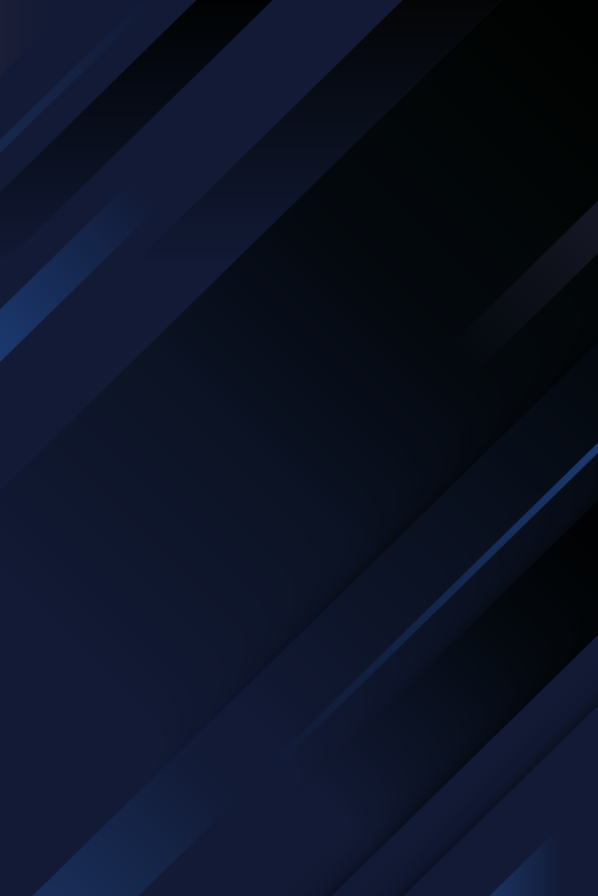
Write a Shadertoy shader that draws this background.

```glsl
const float ASPECT = 1.5;         // canvas height in widths
const float SLOPE = 0.98;         // tilt of every stripe
const float CREASE = -0.288;      // faint tonal step across the main panel
const float CREASE_DEPTH = 0.06;
const float SHADOW_WIDTH = 0.024;
const float BAND_FADE_END = 0.445;

// Stripe edges, measured across the diagonal from the top left corner
const vec2 UPPER_BAND = vec2(0.322, 0.447);
const vec2 LOWER_BAND = vec2(0.660, 0.822);
const float PANEL_MAIN = 0.822;
const float PANEL_MIDDLE = 1.553;
const float PANEL_DARK = 1.818;
const float PANEL_NAVY = 2.043;
const float PANEL_CORNER = 2.161;

const vec3 NAVY = vec3(0.070, 0.102, 0.208);
const vec3 DUSK = vec3(0.046, 0.074, 0.142);
const vec3 DEEP = vec3(0.016, 0.036, 0.060);
const vec3 PINE = vec3(0.005, 0.020, 0.018);
const vec3 INK = vec3(0.002, 0.008, 0.010);
const vec3 BLUE = vec3(0.105, 0.225, 0.440);
const vec3 STEEL = vec3(0.100, 0.195, 0.370);
const vec3 SLATE = vec3(0.080, 0.088, 0.140);
const vec3 HAZE = vec3(0.125, 0.125, 0.215);

// Linear ramp from 0 at a to 1 at b
float ramp(float a, float b, float v) {
    return clamp((v - a) / (b - a), 0.0, 1.0);
}

// Antialiased half plane beyond an edge
float beyond(float v, float edge) {
    return clamp((v - edge) / fwidth(v) + 0.5, 0.0, 1.0);
}

float band(float v, vec2 edges) {
    return beyond(v, edges.x) - beyond(v, edges.y);
}

// Darkening that gathers just before a panel edge
float shadow(float v, float edge, float depth) {
    float gap = max(edge - v, 0.0);
    return 1.0 - depth * exp(-gap / SHADOW_WIDTH);
}

// Main panel tones, from navy at lower left to near black at upper right
vec3 mainTone(float along) {
    vec3 c = mix(NAVY, DUSK, ramp(-0.98, -0.33, along));
    c = mix(c, DEEP, ramp(-0.33, 0.18, along));
    c = mix(c, PINE, ramp(0.18, 0.68, along));
    c = mix(c, vec3(0.0, 0.005, 0.0), ramp(0.68, 1.0, along));
    return c * (1.0 - CREASE_DEPTH * beyond(along, CREASE));
}

void mainImage(out vec4 fragColor, in vec2 fragCoord) {
    vec2 uv = fragCoord / iResolution.xy;
    float down = ASPECT * (1.0 - uv.y);
    float across = SLOPE * uv.x + down;
    float along = uv.x - down;

    // Upper left: navy ground, hazy corner and bands fading downward
    vec3 color = NAVY;
    float haze = (1.0 - ramp(0.0, 0.09, uv.x)) * (1.0 - beyond(across, 0.127));
    color = mix(color, HAZE, 0.65 * haze);
    float fade = ramp(0.0, BAND_FADE_END, down);
    color = mix(color, mix(INK, NAVY, fade), band(across, UPPER_BAND));
    color = mix(color, mix(INK + 0.01, NAVY, fade), band(across, LOWER_BAND));

    // Large panel with a shadow under its neighbour
    vec3 panel = mainTone(along) * shadow(across, PANEL_MIDDLE, 0.40 * ramp(-1.1, -0.3, along));
    color = mix(color, panel, beyond(across, PANEL_MAIN));

    // Middle panel
    panel = mix(NAVY, DEEP, ramp(-0.80, 0.36, along));
    panel *= shadow(across, PANEL_DARK, 0.35 * ramp(-0.9, -0.1, along));
    color = mix(color, panel, beyond(across, PANEL_MIDDLE));

    // Dark lower panel
    panel = mix(NAVY, DEEP, ramp(-0.80, -0.22, along));
    panel = mix(panel, INK, ramp(-0.22, 0.08, along));
    panel *= shadow(across, PANEL_NAVY, 0.40);
    color = mix(color, panel, beyond(across, PANEL_DARK));

    // Navy strips of the lower right corner
    panel = NAVY * shadow(across, PANEL_CORNER, 0.40);
    color = mix(color, panel, beyond(across, PANEL_NAVY));
    color = mix(color, NAVY, beyond(across, PANEL_CORNER));

    // Thin light lines
    float light = band(across, vec2(0.234, 0.256)) * (1.0 - ramp(-0.25, 0.26, along));
    color = mix(color, STEEL, 0.60 * light);
    light = band(across, vec2(1.721, 1.738)) * ramp(-0.84, 0.24, along);
    color = mix(color, BLUE, light);

    // Wide glowing bars, each fading along its length
    light = band(across, vec2(0.518, 0.606)) * (1.0 - ramp(-0.58, -0.08, along));
    color = mix(color, BLUE, 0.95 * light);
    light = band(across, vec2(1.553, 1.727)) * (1.0 - ramp(-1.50, -0.93, along));
    color = mix(color, STEEL, light);
    light = band(across, vec2(1.316, 1.404)) * ramp(0.16, 0.62, along);
    color = mix(color, SLATE, light);
    light = beyond(across, 2.302) * (1.0 - ramp(0.83, 0.94, uv.x));
    color = mix(color, STEEL, light);

    fragColor = vec4(color, 1.0);
}
```
